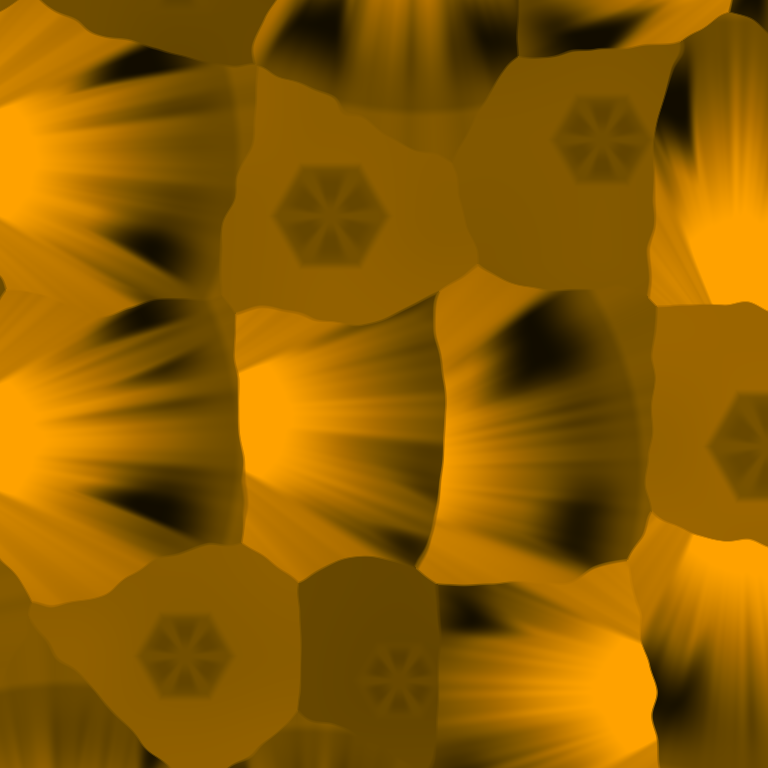
A three.js fragment shader for this background:

```glsl
varying vec2 vUv;

const float CELLS = 3.3;           // cells across the canvas
const float JITTER = 0.62;         // scatter of the cell centres
const float EDGE_WARP = 0.16;      // waviness of the cell borders
const float EDGE_SOFT = 0.012;     // border smoothing, in cells
const float FAN_WEIGHT = 0.16;     // extra size of fan cells
const float FAN_BACK = 0.48;       // cell centre to glowing root
const float FAN_PIVOT = 0.45;      // root to the point where rays meet
const float FAN_REACH = 1.02;      // length of the rays
const float FAN_SPREAD = 0.48;     // half angle of the fan
const float OLIVE = 0.42;
const float BLACK = 0.07;
const float SIDE_NEAR = 0.80;
const float SIDE_FAR = 0.62;

float hash(vec2 p) {
  return fract(sin(dot(p, vec2(127.1, 311.7))) * 43758.5453);
}

float noise(vec2 p) {
  vec2 i = floor(p);
  vec2 f = fract(p);
  f = f * f * (3.0 - 2.0 * f);
  return mix(mix(hash(i), hash(i + vec2(1.0, 0.0)), f.x),
             mix(hash(i + vec2(0.0, 1.0)), hash(i + 1.0), f.x), f.y);
}

float rayNoise(float x, float seed) {
  float f = fract(x);
  return mix(hash(vec2(floor(x), seed)), hash(vec2(floor(x) + 1.0, seed)),
             f * f * (3.0 - 2.0 * f));
}

bool isPad(vec2 id) {
  return mod(id.x + 2.0 * id.y, 5.0) < 1.5;
}

vec2 cellCentre(vec2 id) {
  return id + 0.5 + JITTER * (vec2(hash(id + 3.1), hash(id + 7.7)) - 0.5);
}

float cellWeight(vec2 id) {
  return isPad(id) ? 0.1 * hash(id + 5.3) : FAN_WEIGHT;
}

// Dull cell holding a faint hexagon with six spokes
float padShade(vec2 q, vec2 id) {
  float h = hash(id + 11.9);
  float ground = mix(0.41, 0.62, h * h) + 0.06 * (noise(q * 2.0 + id * 9.0) - 0.5);
  float size = mix(0.17, 0.27, hash(id + 2.4));
  vec2 a = abs(q);
  float hex = max(a.x * 0.866 + a.y * 0.5, a.y);
  float inside = 1.0 - smoothstep(size - 0.035, size + 0.012, hex);
  float slots = smoothstep(0.2, 0.9, abs(sin(3.0 * atan(q.y, q.x))));
  slots *= smoothstep(0.02, 0.1, hex) * (1.0 - smoothstep(size * 0.6, size, hex));
  return mix(ground, mix(ground, OLIVE, 0.75) - 0.06 * slots, inside);
}

// Rays that spread from a glowing root and end in dark gaps
float fanShade(vec2 q, vec2 id) {
  float seed = hash(id + 1.7) * 50.0;
  float turn = 1.5708 * floor(4.0 * hash(id + 4.2)) + 0.3 * (hash(id + 8.6) - 0.5);
  vec2 axis = vec2(cos(turn), sin(turn));
  vec2 fromPivot = vec2(dot(q, axis) + FAN_BACK + FAN_PIVOT,
                        dot(q, vec2(-axis.y, axis.x)));
  float angle = atan(fromPivot.y, fromPivot.x);
  float side = abs(angle) / FAN_SPREAD;
  float t = (length(fromPivot) - FAN_PIVOT) / FAN_REACH;

  float broad = rayNoise(angle * 13.0 + 40.0, seed);
  float fine = rayNoise(angle * 34.0 + 140.0, seed + 1.0);
  float streak = 0.7 * broad + 0.3 * fine - 0.5;
  float far = smoothstep(0.7, 1.0, t);

  float fan = mix(1.06, OLIVE, smoothstep(0.0, 0.88, t));
  fan *= 1.0 - 0.22 * min(side * side, 1.0) * smoothstep(0.0, 0.4, t) * (1.0 - far);
  fan += 0.36 * streak * smoothstep(0.08, 0.5, t) * (1.0 - 0.75 * far);

  float finger = rayNoise(angle * 10.0 + 70.0, seed + 2.0);
  float gap = smoothstep(0.0, 0.32, t - 0.28 - 0.75 * finger);
  gap *= smoothstep(0.2, 0.6, side) * (1.0 - smoothstep(0.72, 1.02, t));
  fan = mix(fan, BLACK, gap);
  fan = mix(fan, 0.5 + 0.08 * streak, smoothstep(0.99, 1.04, t));

  float beside = mix(SIDE_NEAR, SIDE_FAR, clamp(t, 0.0, 1.0)) + 0.1 * streak;
  return mix(fan, beside, smoothstep(0.92, 1.06, side));
}

float cellShade(vec2 p, vec2 id) {
  vec2 q = p - cellCentre(id);
  return isPad(id) ? padShade(q, id) : fanShade(q, id);
}

void main() {
  vec2 p = vUv * CELLS;
  vec2 warped = p + EDGE_WARP * (vec2(noise(p * 2.6), noise(p * 2.6 + 31.0)) - 0.5);
  warped += 0.25 * EDGE_WARP * (vec2(noise(p * 9.0), noise(p * 9.0 + 17.0)) - 0.5);

  // Two nearest cells, by weighted distance
  float nearest = 9.0;
  float second = 9.0;
  vec2 nearId = vec2(0.0);
  vec2 secondId = vec2(0.0);
  for (int y = -2; y <= 2; y++) {
    for (int x = -2; x <= 2; x++) {
      vec2 id = floor(warped) + vec2(float(x), float(y));
      float d = length(warped - cellCentre(id)) - cellWeight(id);
      if (d < nearest) {
        second = nearest; secondId = nearId;
        nearest = d; nearId = id;
      } else if (d < second) {
        second = d; secondId = id;
      }
    }
  }

  float cover = 0.5 + 0.5 * smoothstep(0.0, EDGE_SOFT, second - nearest);
  float shade = mix(cellShade(p, secondId), cellShade(p, nearId), cover);
  shade = clamp(shade, 0.0, 1.0);

  // Olive in the shadows, amber in the light
  float green = mix(0.69, 0.637, smoothstep(0.4, 0.72, shade));
  gl_FragColor = vec4(shade, shade * green, 0.0, 1.0);
}
```
